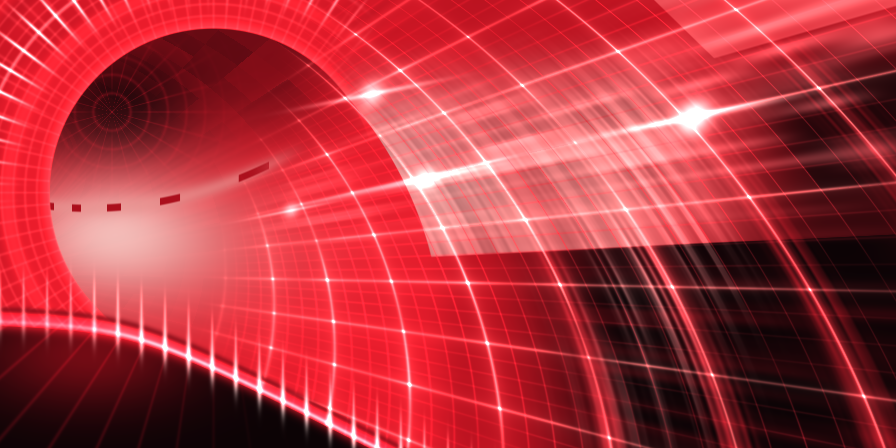
Reproduce this background procedurally as a Shadertoy shader.

```glsl
// A glowing red tunnel: drifting circles and rays from a vanishing point form
// a curved light grid over shaded panels, with a round mouth at left and a
// beaded rail above a dark floor.

const vec3 BLACK = vec3(.045, .012, .02);
const vec3 MAROON = vec3(.34, .035, .065);
const vec3 CRIMSON = vec3(.67, .06, .11);
const vec3 RED = vec3(.92, .11, .17);
const vec3 BLUSH = vec3(.91, .58, .57);
const vec3 WHITE = vec3(1., .93, .9);

float hash(vec2 p) {
  p = fract(p * vec2(.1031, .1137));
  p += dot(p, p.yx + 33.33);
  return fract((p.x + p.y) * p.x * 7.13);
}

float noise(vec2 p) {
  vec2 i = floor(p), f = fract(p);
  f = f * f * (3. - 2. * f);
  return mix(mix(hash(i), hash(i + vec2(1, 0)), f.x),
             mix(hash(i + vec2(0, 1)), hash(i + vec2(1, 1)), f.x), f.y);
}

float edge(float d) { return smoothstep(-.003, .003, d); }
float gauss(float d, float w) { return exp(-d * d / (w * w)); }
float blob(vec2 p, vec2 c, vec2 r) { return gauss(length((p - c) / r), 1.); }
float nearest(float x) { return abs(fract(x + .5) - .5); }
float glow(float d, float w) { return gauss(d, w) + .25 * exp(-d / (w * 4.)); }

// Radius of the drifting circle |q - k R| = R through q
float tunnelRadius(vec2 q, vec2 k) {
  float a = 1. - dot(k, k), b = dot(q, k);
  return (sqrt(b * b + a * dot(q, q)) - b) / a;
}

// Round core with a slanted streak
float flare(vec2 p, vec2 c, float s) {
  vec2 q = p - c;
  q.y -= .2 * q.x;
  return blob(q, vec2(0), vec2(s)) + .7 * blob(q, vec2(0), s * vec2(5, .22));
}

void mainImage(out vec4 fragColor, in vec2 fragCoord) {
  vec2 p = fragCoord / iResolution.xy * vec2(2, 1);

  // Ring index along the depth, ray angle around it
  float radius = max(tunnelRadius(p - vec2(.06, .72), vec2(-.09, -.665)), .02);
  float ring = log(radius / 1.17) / .219;
  vec2 ray = p - vec2(-.02, .39);
  float angle = atan(ray.y, ray.x), reach = length(ray);
  float rayStreak = noise(vec2(angle * 65., radius * 2.5));
  float arcStreak = noise(vec2(radius * 75., angle * 4.));
  float blocks = hash(floor(vec2(ring * 2., angle / .12 + .17) + 20.));

  // Wall, black at lower right
  vec3 col = mix(RED, CRIMSON, .35 * rayStreak + .25 * blocks);
  col = mix(col, CRIMSON, .65 * blob(p, vec2(1.35, .95), vec2(.45, .2)));
  col = mix(col, RED, .8 * blob(p, vec2(.75, .3), vec2(.35)));
  float sill = .427 + .05 * (p.x - .963), below = edge(sill - p.y);
  col = mix(col, CRIMSON, below * smoothstep(.94, 1.05, p.x) * .65);
  float dark = below * smoothstep(1.08, 1.42, p.x + .15 * (p.y - .2));
  float side = smoothstep(1.5, 1.85, p.x) * (1. - smoothstep(.75, .98, p.y - .25 * (p.x - 1.7)));
  dark = max(dark, side * (.75 + .2 * blocks));
  vec3 shade = BLACK + RED * gauss(nearest(ring), .13) * arcStreak * .65;
  col = mix(col, shade + CRIMSON * .22 * rayStreak * rayStreak, dark);

  // Translucent pale panel and tilted roof panel
  float panel = edge(radius - 1.09 - .26 * (p.y - .427)) * edge(p.y - sill);
  panel *= (1. - smoothstep(.66, .92, p.y - .08 * (p.x - .8))) * (1. - smoothstep(1.35, 1.78, p.x));
  vec3 frost = mix(BLUSH, WHITE, .55 * blob(p, vec2(.9, .64), vec2(.16, .22)));
  col = mix(col, frost * (.76 + .28 * arcStreak), panel * (.62 + .25 * blocks));
  vec2 corner = p - vec2(1.594, .87);
  float roof = edge(corner.y - .288 * corner.x) * edge(corner.x + 1.03 * corner.y);
  col = mix(col, mix(RED, BLUSH, .2 + .3 * rayStreak), roof * .9);

  // Mouth: dark vault above, pale haze and dashed rim below
  vec2 m = p - vec2(.477, .57);
  float d = length(m), spin = atan(m.y, m.x), inside = edge(.367 - d);
  float vault = inside * smoothstep(.55, .86, p.y + .12 * (.5 - p.x)) * (1. - smoothstep(.6, .88, p.x));
  vec2 hub = p - vec2(.25, .75);
  float web = gauss(nearest(length(hub) * 24.), .09) + gauss(nearest(atan(hub.y, hub.x) * 3.82), .07);
  col = mix(col, mix(MAROON, CRIMSON, .45 * blocks), vault * .92);
  float hollow = inside * blob(hub, vec2(.02, .01), vec2(.16, .12));
  col = mix(col, BLACK, .75 * hollow) + MAROON * .5 * web * hollow;
  col = mix(col, BLUSH, .85 * blob(p, vec2(.3, .45), vec2(.33, .17)));
  col = mix(col, WHITE, .55 * blob(p, vec2(.25, .48), vec2(.17, .1)));
  float rim = p.y - .535 - .6 * (p.x - .2) * (p.x - .2);
  float rimMask = inside * (1. - smoothstep(.55, .7, p.x));
  col = mix(col, BLUSH, .6 * rimMask * gauss(rim, .018));
  float dash = edge(.15 - nearest((log(max(p.x, .02)) + 1.77) / .4)) * edge(.008 - abs(rim));
  col = mix(col, CRIMSON, dash * rimMask);

  // Red collar with threads and sparkling spokes
  float limit = mix(.12, .65, smoothstep(.25, .6, p.y));
  float collar = (1. - inside) * (1. - smoothstep(limit, limit + .2, p.x));
  float threads = gauss(nearest(d * 38.), .12) + gauss(nearest(spin * 14.), .1);
  vec3 band = mix(RED, CRIMSON, .6 * smoothstep(.41, .5, d) * noise(vec2(d * 30., spin * 3.)));
  col = mix(col, band + vec3(.1, .06, .06) * threads, collar);
  col += vec3(.4, .1, .1) * collar * (gauss(d - .372, .012) + .5 * gauss(d - .46, .015));
  float spoke = gauss(nearest(spin * 10.) * .1 * d, .0035);
  col += WHITE * collar * smoothstep(.5, .75, p.y) * (spoke * gauss(d - .53, .06) + .3 * gauss(d - .53, .004));

  // Light grid: arcs, rays and bright crossings
  float wall = smoothstep(.48, .85, p.x + .3 * (.5 - p.y));
  float arcs = glow(nearest(ring) * .219 * radius, .0045);
  float rays = glow(nearest((angle + .02) / .12) * .12 * reach, .0035);
  float fine = gauss(nearest(ring * 4.) * .055 * radius, .003)
             + .5 * gauss(nearest((angle + .02) / .03) * .03 * reach, .0025);
  float pulse = wall * (.3 + .7 * noise(vec2(ring * 2., angle * 9.) + 30.));
  col += vec3(.75, .42, .4) * pulse * (arcs + .65 * rays + 2. * arcs * rays);
  col += vec3(.3, .06, .08) * fine * pulse - vec3(.08, .15, .14) * panel * fine;
  col += BLUSH * pow(arcStreak, 3.) * .75 * blob(p, vec2(1.46, .36), vec2(.14, .3));
  col += BLUSH * pow(rayStreak, 3.) * wall * .55 * gauss(angle - .23, .12);

  // Dark floor and beaded rail
  float s = p.x - .29, rail = p.y - .298 + .26 * (s + sqrt(s * s + .03));
  vec3 ground = mix(BLACK, CRIMSON, .65 * blob(p, vec2(.2, .21), vec2(.25, .12)));
  ground += MAROON * .4 * gauss(nearest(spin * 7.), .05) * (1. - smoothstep(.2, .7, p.x));
  col = mix(col, ground, edge(-rail - .012));
  col = mix(col, MAROON, .85 * gauss(rail - .022, .009)) + RED * .8 * gauss(rail, .02);
  float bead = nearest(p.x * 19.) / 19.;
  float beads = gauss(bead, .005) * gauss(rail, .035) + .6 * gauss(rail + .004, .005);
  col += WHITE * beads * (.35 + .65 * smoothstep(.1, .4, p.x));
  col += BLUSH * .5 * gauss(bead, .003) * gauss(rail - .06, .04);

  // Flares
  float light = flare(p, vec2(1.55, .74), .035) + .6 * flare(p, vec2(.95, .6), .025)
    + .7 * flare(p, vec2(.83, .79), .025) + .5 * flare(p, vec2(.65, .53), .016);
  fragColor = vec4(clamp(col + WHITE * light, 0., 1.), 1);
}
```
